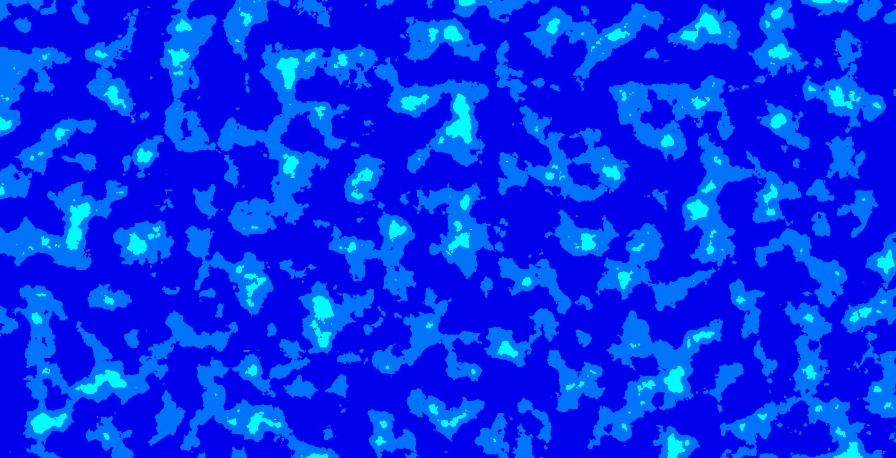
Give the GLSL for this texture, as a Shadertoy shader.

```glsl
// Posterized fractal noise: ragged azure islands with cyan cores on deep blue.

// Unit gradient at a lattice point, from the sine hash
vec2 gradientAt(vec2 cell) {
    float angle = 6.2832 * fract(sin(dot(cell, vec2(127.1, 311.7))) * 43758.5453);
    return vec2(cos(angle), sin(angle));
}

float gradientNoise(vec2 p) {
    vec2 i = floor(p), f = fract(p);
    vec2 u = f * f * (3.0 - 2.0 * f);
    vec2 e = vec2(1.0, 0.0);
    float bottom = mix(dot(gradientAt(i), f), dot(gradientAt(i + e), f - e), u.x);
    float top = mix(dot(gradientAt(i + e.yx), f - e.yx),
                    dot(gradientAt(i + e.xx), f - e.xx), u.x);
    return mix(bottom, top, u.y);
}

// Octaves are shifted so their lattices do not line up
float fractalNoise(vec2 p) {
    float sum = 0.0, amplitude = 1.0;
    for (int octave = 0; octave < 5; octave++) {
        sum += amplitude * gradientNoise(p);
        p = 2.0 * p + vec2(17.3, 9.7);
        amplitude *= 0.5;
    }
    return sum;
}

void mainImage(out vec4 fragColor, in vec2 fragCoord) {
    vec2 uv = fragCoord / iResolution.y;
    float height = fractalNoise(uv * 13.0 + 3.4);
    float edge = 0.5 * fwidth(height) + 1e-4;

    // Three flat levels with narrow smoothed borders
    vec3 color = vec3(0.0, 0.005, 0.92);
    color = mix(color, vec3(0.0, 0.45, 0.985), smoothstep(0.095 - edge, 0.095 + edge, height));
    color = mix(color, vec3(0.0, 0.99, 1.0), smoothstep(0.45 - edge, 0.45 + edge, height));
    fragColor = vec4(color, 1.0);
}
```
